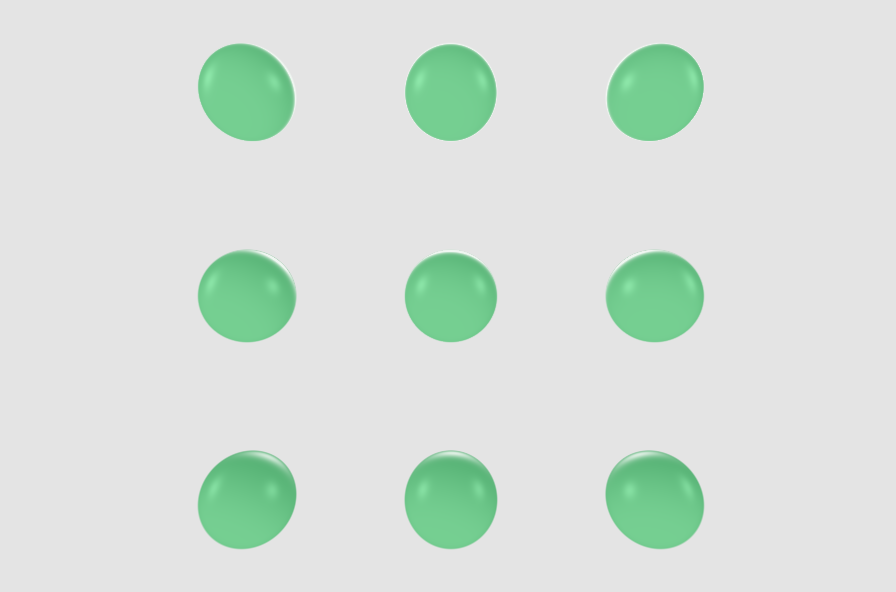
Reproduce this pattern procedurally as a Shadertoy shader.

```glsl
// Three by three glossy green balls on a pale ground, seen in perspective.
// Each pixel traces the ball of its own grid cell; one soft lamp behind the
// balls gives the white rims and two side lamps give the faint sheens.

const vec3  GROUND       = vec3(0.893);
const vec3  GREEN_SHADE  = vec3(0.33, 0.69, 0.45);
const vec3  GREEN_LIT    = vec3(0.46, 0.81, 0.57);
const vec3  RIM_WHITE    = vec3(0.97, 0.98, 0.97);
const vec2  GRID_CENTRE  = vec2(0.005, 0.0);   // in canvas heights
const float FOCAL        = 0.95;               // in canvas heights
const float SPACING      = 0.36;               // at camera depth 1
const float RADIUS       = 0.082;
const vec3  FILL_DIR     = vec3(-0.25, -0.72, 0.65);
const vec3  BACK_LAMP    = vec3(0.06, 0.55, -1.0);
const float BACK_SPREAD  = 0.42;               // radians
const float RIM_GAIN     = 2.0;
const vec3  SIDE_LAMP    = vec3(0.93, 0.36, 0.12);
const float SHEEN_SPREAD = 0.30;               // radians
const float SHEEN_GAIN   = 0.10;

// Gaussian falloff by angle between a direction and a lamp.
float softLamp(vec3 dir, vec3 lamp, float spread)
{
    float angle = acos(clamp(dot(dir, normalize(lamp)), -1.0, 1.0));
    return exp(-angle * angle / (spread * spread));
}

vec3 shadeBall(vec3 normal, vec3 ray)
{
    float facing = clamp(-dot(normal, ray), 0.0, 1.0);
    vec3 bounce = reflect(ray, normal);

    // Broad fill from below, slightly darker at the outline
    float fill = 0.5 + 0.5 * dot(normal, normalize(FILL_DIR));
    float lit = smoothstep(0.1, 0.95, fill) * mix(0.8, 1.0, smoothstep(0.0, 0.5, facing));
    vec3 color = mix(GREEN_SHADE, GREEN_LIT, lit);

    // Mirrored side sheens
    for (int side = -1; side <= 1; side += 2) {
        vec3 lamp = SIDE_LAMP * vec3(float(side), 1.0, 1.0);
        color += SHEEN_GAIN * softLamp(bounce, lamp, SHEEN_SPREAD);
    }

    // Grazing reflection of the back lamp
    float grazing = (1.0 - facing) * (1.0 - facing);
    float rim = RIM_GAIN * grazing * softLamp(bounce, BACK_LAMP, BACK_SPREAD);
    return mix(color, RIM_WHITE, min(rim, 0.95));
}

void mainImage(out vec4 fragColor, in vec2 fragCoord)
{
    vec2 uv = (fragCoord - 0.5 * iResolution.xy) / iResolution.y - GRID_CENTRE;
    vec2 plane = uv / FOCAL;
    vec3 ray = normalize(vec3(plane, -1.0));

    // Ball of the nearest cell, limited to three by three
    vec2 cell = clamp(floor(plane / SPACING + 0.5), -1.0, 1.0);
    vec3 centre = vec3(cell * SPACING, -1.0);

    // Nearest approach of the ray, then the front hit
    float along = dot(ray, centre);
    float miss = length(ray * along - centre);
    float depth = sqrt(max(RADIUS * RADIUS - miss * miss, 0.0));
    vec3 normal = normalize(ray * (along - depth) - centre);

    float pixel = 1.0 / (FOCAL * iResolution.y);
    float cover = 1.0 - smoothstep(-pixel, pixel, miss - RADIUS);
    fragColor = vec4(mix(GROUND, shadeBall(normal, ray), cover), 1.0);
}
```
